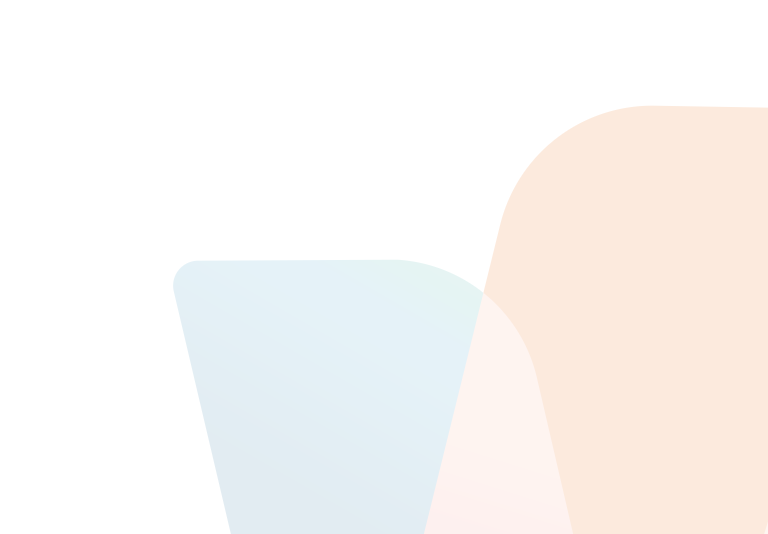
Write a WebGL 2 fragment shader that draws this background.

```glsl
#version 300 es
precision highp float;
// Draws two overlapping rounded pastel panels, blue and peach, on white.

uniform vec2 u_resolution;
out vec4 fragColor;

const vec3 WHITE = vec3(1.0);
const vec3 PEACH = vec3(0.988, 0.918, 0.867);
const vec3 BLUSH = vec3(0.996, 0.955, 0.943);
const vec3 ROSE = vec3(0.994, 0.942, 0.936);
const vec3 SLATE = vec3(0.886, 0.926, 0.949);
const vec3 SKY = vec3(0.898, 0.950, 0.972);
const vec3 MINT = vec3(0.900, 0.957, 0.953);
const vec3 CREAM = vec3(0.996, 0.962, 0.943);

float cross2(vec2 a, vec2 b) {
    return a.x * b.y - a.y * b.x;
}

// Signed distance to a wedge with outward edge normals and a rounded corner.
float roundedWedge(vec2 p, vec2 center, float radius, vec2 normalA, vec2 normalB) {
    vec2 a = normalize(normalA);
    vec2 b = normalize(normalB);
    vec2 q = p - center;
    float turn = cross2(a, b);
    bool onArc = cross2(q, b) * turn > 0.0 && cross2(a, q) * turn > 0.0;
    return (onArc ? length(q) : max(dot(q, a), dot(q, b))) - radius;
}

// Antialiased coverage of a signed distance.
float coverage(float dist, float pixel) {
    return clamp(0.5 - dist / pixel, 0.0, 1.0);
}

// Tapered panel: small corner on the left, large one on the right.
float bluePanel(vec2 p) {
    vec2 top = vec2(-0.005, 1.0);
    float left = roundedWedge(p, vec2(0.371, 0.465), 0.0468, vec2(-0.973, -0.229), top);
    float right = roundedWedge(p, vec2(0.7266, 0.228), 0.2862, top, vec2(0.974, 0.226));
    return max(left, right);
}

// Large panel running off the right side.
float peachPanel(vec2 p) {
    return roundedWedge(p, vec2(1.221, 0.5093), 0.2928, vec2(-0.971, 0.2395), vec2(0.017, 1.0));
}

// Diagonal blend from slate through sky to mint.
vec3 blueGradient(vec2 p) {
    float t = dot(p, vec2(0.5, 0.866));
    vec3 color = mix(SLATE, SKY, smoothstep(0.3, 0.72, t));
    return mix(color, MINT, smoothstep(0.72, 0.83, t));
}

// Soft tint where the panels overlap.
vec3 overlapGradient(vec2 p) {
    float t = dot(p, vec2(0.3, 0.954));
    return mix(ROSE, BLUSH, smoothstep(0.26, 0.42, t));
}

void main() {
    vec2 p = gl_FragCoord.xy / u_resolution.y;
    float pixel = 1.0 / u_resolution.y;

    float blue = coverage(bluePanel(p), pixel);
    float peach = coverage(peachPanel(p), pixel);

    // Panels and their overlap
    vec3 under = mix(WHITE, blueGradient(p), blue);
    vec3 over = mix(PEACH, overlapGradient(p), blue);
    vec3 color = mix(under, over, peach);

    // Pale sliver in the lower right corner
    float sliver = dot(p - vec2(1.431, 0.0), vec2(-0.955, 0.296));
    color = mix(color, CREAM, coverage(-sliver, pixel) * 0.0 + coverage(sliver, pixel) * 0.0
        + coverage(dot(vec2(1.431, 0.0) - p, vec2(0.955, -0.296)), pixel));

    fragColor = vec4(color, 1.0);
}
```
